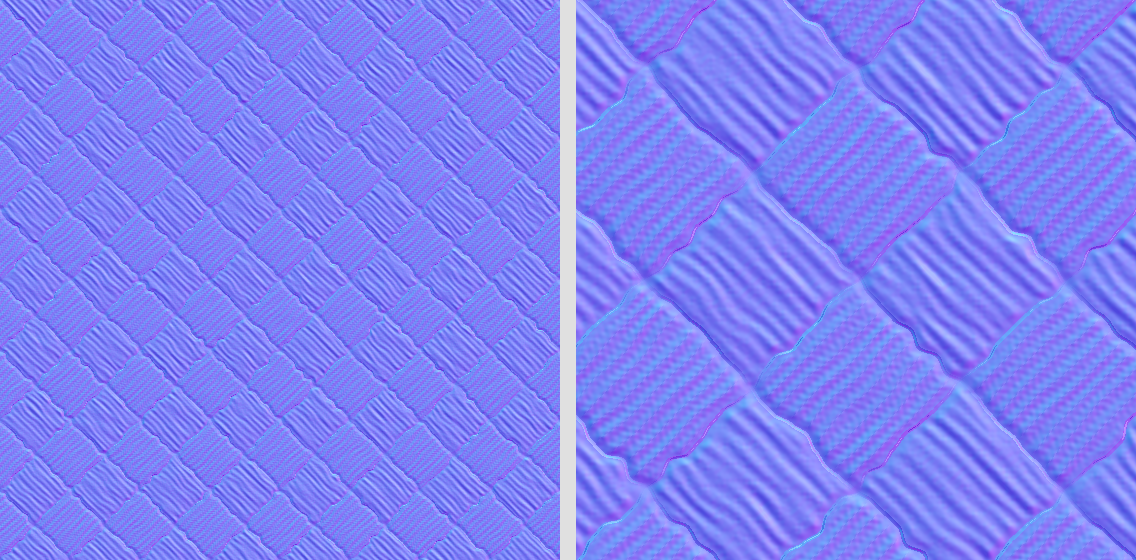
Left, the full canvas; right, a detail of the centre.
Give the GLSL for this texture map, as a WebGL 2 fragment shader.

```glsl
#version 300 es
precision highp float;
// Normal map of a diagonal basket weave with fibrous, slightly uneven strands.

#define REPEATS 8.0        // weave repeats across and down
#define STRANDS 9.0        // strands in one bundle
#define BEADS 17.0         // stitches along one rising bundle
#define STREAK 0.060       // height of irregular fibres
#define WANDER 0.55        // sideways drift of strands, in strands
#define GRAIN 0.007        // height of fine surface noise
#define EDGE_WAVE 0.07     // raggedness of bundle borders
#define GROOVE_WIDTH 0.085 // border width, in bundles
#define GROOVE_DEPTH 0.050
#define SLOPE_GAIN 0.135   // colour shift per unit slope

out vec4 fragColor;
uniform vec2 u_resolution;

const float TAU = 6.2831853;
const vec3 FLAT_COLOUR = vec3(0.495, 0.505, 0.967);

float hash(vec2 p) {
    vec3 q = fract(p.xyx * vec3(0.1031, 0.1030, 0.0973));
    q += dot(q, q.yzx + 33.33);
    return fract((q.x + q.y) * q.z);
}

float noise(vec2 p) {
    vec2 cell = floor(p), f = fract(p);
    f = f * f * (3.0 - 2.0 * f);
    float low = mix(hash(cell), hash(cell + vec2(1, 0)), f.x);
    float high = mix(hash(cell + vec2(0, 1)), hash(cell + vec2(1, 1)), f.x);
    return mix(low, high, f.y);
}

// Height of one bundle; across and along are positions within it.
float bundle(float across, float along, vec2 id, bool rising) {
    vec2 seed = id * 37.0 + 300.0;
    float drift = WANDER * (noise(vec2(across * 4.0, along * 3.5) + seed) - 0.5);
    float phase = across * STRANDS + drift + hash(id + 90.0);
    float ridge = cos(TAU * phase) / (TAU * STRANDS);
    float streak = noise(vec2(across * STRANDS * 1.6, along * 3.0) + seed.yx) - 0.5;
    if (rising) {
        float bead = 0.75 + 0.25 * cos(TAU * (along * BEADS + 0.5 * floor(phase)));
        return 0.85 * ridge * bead + 0.4 * STREAK * streak;
    }
    return 0.8 * ridge + STREAK * streak;
}

// Height of the whole weave; p is in bundles along the two diagonals.
float weaveHeight(vec2 p) {
    vec2 wave = vec2(noise(p.yx * vec2(8.0, 2.0) + 511.0),
                     noise(p * vec2(8.0, 2.0) + 677.0)) - 0.5;
    vec2 edged = p + EDGE_WAVE * wave;
    vec2 id = floor(edged);
    vec2 f = p - id;
    bool rising = mod(id.x + id.y, 2.0) > 0.5;

    float height = rising ? bundle(f.y, f.x, id, true) : bundle(f.x, f.y, id, false);

    // Bundles sink into grooves; the falling grooves are the deeper ones.
    vec2 toEdge = 0.5 - abs(fract(edged) - 0.5);
    vec2 raised = smoothstep(vec2(0.0), vec2(GROOVE_WIDTH), toEdge);
    height *= raised.x * raised.y;
    height += GROOVE_DEPTH * dot(raised, vec2(0.9, 0.45));

    // Ends of each bundle bow down under its neighbours.
    float along = rising ? f.x : f.y;
    height += 0.12 * along * (1.0 - along);
    return height + GRAIN * noise(p * 38.0 + 800.0);
}

void main() {
    vec2 uv = gl_FragCoord.xy / u_resolution;
    vec2 p = REPEATS * vec2(uv.x + uv.y, uv.x - uv.y);

    // Central differences, never narrower than about half a pixel.
    float stepSize = max(0.012, 0.5 * REPEATS / min(u_resolution.x, u_resolution.y));
    vec2 du = vec2(stepSize, 0.0), dv = du.yx;
    vec2 slope = vec2(weaveHeight(p - du) - weaveHeight(p + du),
                      weaveHeight(p - dv) - weaveHeight(p + dv)) / (2.0 * stepSize);
    slope = clamp(slope, -1.6, 1.6);

    // Turn diagonal slopes into red and green tilt; blue follows the tilt.
    vec2 tilt = SLOPE_GAIN * (slope.x * vec2(0.88, 1.0) + slope.y * vec2(0.62, -0.9));
    vec3 colour = FLAT_COLOUR + vec3(tilt, 0.24 * (tilt.x + tilt.y));
    fragColor = vec4(clamp(colour, 0.0, 1.0), 1.0);
}
```
